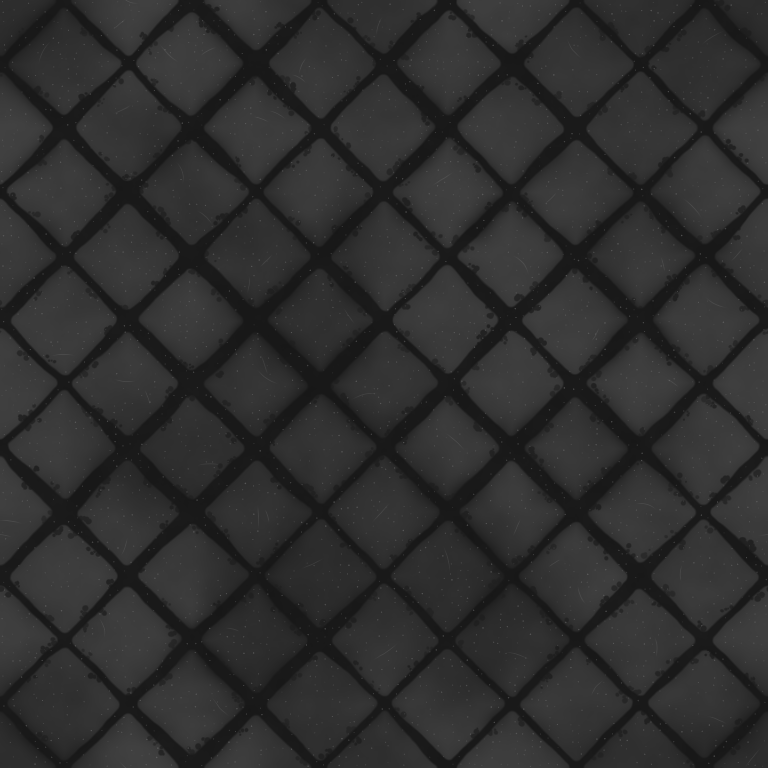
Give the GLSL for this texture, as a Shadertoy shader.

```glsl
const float REPEATS = 6.0;            // diamonds across and down
const vec3 JOINT = vec3(0.095);
const vec3 MOSS = vec3(0.115);
const vec3 TILE_DARK = vec3(0.178);
const vec3 TILE_LIGHT = vec3(0.243);
const vec3 SPECK = vec3(0.42);

// Integer hash: three values in 0..1
vec3 hash3(vec3 key) {
    uvec3 h = uvec3(ivec3(key)) * 1664525u + 1013904223u;
    h.x += h.y * h.z; h.y += h.z * h.x; h.z += h.x * h.y;
    h ^= h >> 16u;
    h.x += h.y * h.z; h.y += h.z * h.x; h.z += h.x * h.y;
    return vec3(h & 0xffffu) / 65535.0;
}

vec2 wrapCell(vec2 cell, float period) {
    return floor(mod(cell + 0.5, period));
}

// Value noise that repeats over the unit square
float noise(vec2 uv, float period, float seed) {
    vec2 p = uv * period, i = floor(p), f = fract(p);
    f = f * f * (3.0 - 2.0 * f);
    float a = hash3(vec3(wrapCell(i, period), seed)).x;
    float b = hash3(vec3(wrapCell(i + vec2(1, 0), period), seed)).x;
    float c = hash3(vec3(wrapCell(i + vec2(0, 1), period), seed)).x;
    float d = hash3(vec3(wrapCell(i + 1.0, period), seed)).x;
    return mix(mix(a, b, f.x), mix(c, d, f.x), f.y);
}

float fbm(vec2 uv, float period, float seed) {
    float sum = 0.0, gain = 0.5;
    for (int k = 0; k < 4; k++) {
        sum += gain * noise(uv, period, seed + float(k));
        period *= 2.0;
        gain *= 0.5;
    }
    return sum / 0.9375;
}

float coverage(float dist, float pixel) {
    return clamp(0.5 - dist / pixel, 0.0, 1.0);
}

float roundedBox(vec2 p, float halfSize, float radius) {
    vec2 q = abs(p) - halfSize + radius;
    return length(max(q, 0.0)) + min(max(q.x, q.y), 0.0) - radius;
}

vec2 rotate(vec2 p, float angle) {
    float c = cos(angle), s = sin(angle);
    return vec2(c * p.x - s * p.y, s * p.x + c * p.y);
}

// Clumps of small blobs along the four sides of a tile
float mossClumps(vec2 p, vec2 key, float inset, float pixel) {
    float cover = 0.0;
    for (int side = 0; side < 4; side++) {
        p = vec2(-p.y, p.x);
        for (int n = 0; n < 2; n++) {
            float seed = 100.0 + float(side * 10 + n * 5);
            vec3 clump = hash3(vec3(key, seed));
            if (clump.z > 0.72) continue;
            for (int k = 1; k < 5; k++) {
                vec3 r = hash3(vec3(key, seed + float(k)));
                vec2 center = vec2((clump.x - 0.5) * 0.8 + (r.x - 0.5) * 0.13,
                                   0.5 - inset - 0.06 * r.y);
                float blob = coverage(length(p - center) - mix(0.01, 0.035, r.z), pixel * 1.3);
                cover = max(cover, blob * mix(0.5, 0.85, clump.y));
            }
        }
    }
    return cover;
}

// Short, faint, slightly curved scratches
float scratches(vec2 p, vec2 key, float pixel) {
    float cover = 0.0;
    for (int n = 0; n < 2; n++) {
        vec3 r = hash3(vec3(key, 200.0 + float(n)));
        vec3 s = hash3(vec3(key, 210.0 + float(n)));
        vec2 q = rotate(p - (r.xy - 0.5) * 0.6, r.z * 6.2832);
        q.y += (s.x - 0.5) * 4.0 * q.x * q.x;
        float fade = 1.0 - smoothstep(0.04, mix(0.08, 0.18, s.y), abs(q.x));
        cover += coverage(abs(q.y) - 0.004, pixel) * fade * step(0.55, s.z);
    }
    return min(cover, 1.0);
}

// Scattered bright grit
float specks(vec2 uv, float count, float seed, float pixel) {
    vec2 p = uv * count, cell = floor(p);
    vec3 r = hash3(vec3(wrapCell(cell, count), seed));
    vec3 s = hash3(vec3(wrapCell(cell, count), seed + 1.0));
    float dist = length(fract(p) - mix(vec2(0.2), vec2(0.8), r.xy)) / count;
    return coverage(dist - mix(0.0005, 0.0009, s.x), pixel) * step(r.z, 0.42) * mix(0.25, 0.9, s.y);
}

void mainImage(out vec4 fragColor, in vec2 fragCoord) {
    vec2 uv = fragCoord / iResolution.xy;
    float pixel = 1.0 / iResolution.y;
    float cellPixel = pixel * REPEATS * sqrt(2.0);

    // Diagonal grid with slightly wavering joints
    vec2 waver = vec2(fbm(uv, 24.0, 10.0), fbm(uv, 24.0, 20.0)) - 0.5;
    vec2 warped = uv + waver * 0.006;
    vec2 grid = REPEATS * vec2(warped.x + warped.y, warped.x - warped.y);
    vec2 cell = floor(grid + 0.5);
    vec2 local = grid - cell;
    vec2 key = wrapCell(vec2(cell.x + cell.y, cell.x - cell.y), 2.0 * REPEATS);

    // Tile tone: broad clouds, fine mottling, one shade per tile
    float cloud = smoothstep(0.25, 0.75, fbm(uv, 5.0, 30.0));
    float mottle = fbm(uv, 40.0, 40.0) - 0.5;
    vec3 color = mix(TILE_DARK, TILE_LIGHT, cloud);
    color += 0.02 * mottle + 0.016 * (hash3(vec3(key, 50.0)).x - 0.5);
    color += 0.07 * scratches(local, key, cellPixel);

    // Joints with uneven width, soft grime and moss
    float halfWidth = mix(0.035, 0.078, smoothstep(0.2, 0.8, noise(uv, 11.0, 60.0)));
    float inside = -roundedBox(local, 0.5 - halfWidth, 0.07);
    float grime = smoothstep(0.35, 0.8, fbm(uv, 7.0, 70.0));
    float halo = exp(-max(inside, 0.0) / 0.085) * mix(0.2, 0.8, grime);
    color = mix(color, JOINT, halo);
    color = mix(color, MOSS, mossClumps(local, key, halfWidth, cellPixel));
    float joint = 1.0 - smoothstep(-0.012, 0.018, inside);
    color = mix(color, JOINT + 0.02 * mottle, joint * 0.95);

    color = mix(color, SPECK, 0.75 * specks(uv, 96.0, 80.0, pixel));
    fragColor = vec4(color, 1.0);
}
```
